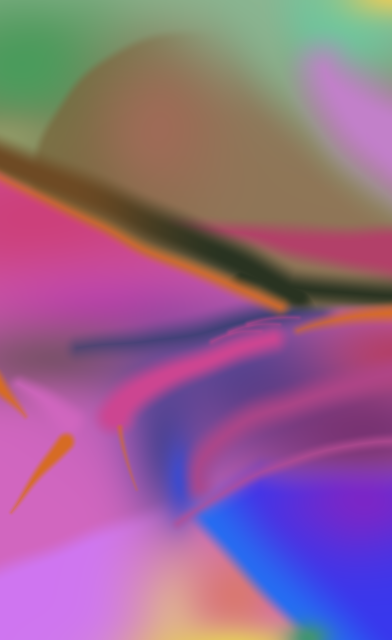
This background is drawn by a Shadertoy shader. Its source:

```glsl
const vec3 PINK = vec3(.80, .27, .57);
const vec3 ORCHID = vec3(.82, .40, .75);
const vec3 VIOLET = vec3(.81, .46, .94);
const vec3 CRIMSON = vec3(.70, .25, .41);
const vec3 ORANGE = vec3(.84, .42, .14);
const vec3 YELLOW = vec3(.90, .80, .36);
const vec3 BROWN = vec3(.56, .46, .34);
const vec3 OLIVE = vec3(.46, .40, .23);
const vec3 GREEN = vec3(.29, .61, .36);
const vec3 SAGE = vec3(.56, .70, .56);
const vec3 MINT = vec3(.43, .77, .62);
const vec3 LILAC = vec3(.76, .50, .79);
const vec3 MAUVE = vec3(.50, .32, .42);
const vec3 INDIGO = vec3(.31, .27, .58);
const vec3 PLUM = vec3(.47, .20, .45);
const vec3 BLUE = vec3(.22, .22, .93);
const vec3 AZURE = vec3(.14, .43, .95);
const vec3 DUSK = vec3(.19, .24, .43);

float hash(vec2 p) {
    return fract(sin(dot(p, vec2(127.1, 311.7))) * 43758.5);
}

float noise(vec2 p) {
    vec2 i = floor(p), f = fract(p);
    f = f * f * (3. - 2. * f);
    return mix(mix(hash(i), hash(i + vec2(1, 0)), f.x),
               mix(hash(i + vec2(0, 1)), hash(i + vec2(1, 1)), f.x), f.y);
}

// Soft elliptical patch of colour
vec3 glow(vec3 base, vec2 p, vec2 centre, vec2 radius, vec3 tint) {
    vec2 d = (p - centre) / radius;
    return mix(base, tint, exp(-dot(d, d)));
}

// Tapered stroke along a quadratic curve; widths = start, end, blur
float ribbon(vec2 p, vec2 a, vec2 b, vec2 c, vec3 widths) {
    float d = 1e3;
    vec2 from = a;
    for (int i = 1; i <= 14; i++) {
        float t = float(i) / 14.;
        vec2 to = mix(mix(a, b, t), mix(b, c, t), t), v = to - from;
        float h = clamp(dot(p - from, v) / dot(v, v), 0., 1.);
        float w = mix(widths.x, widths.y, t + (h - 1.) / 14.);
        d = min(d, length(p - from - v * h) - w);
        from = to;
    }
    return 1. - smoothstep(-widths.z, widths.z, d);
}

vec3 upperField(vec2 p) {
    vec3 col = mix(BROWN, SAGE, smoothstep(.80, 1.02, p.y));
    col = glow(col, p, vec2(.04, .90), vec2(.17, .12), GREEN);
    col = glow(col, p, vec2(0, .78), vec2(.10, .04), vec3(.56, .60, .40));
    col = glow(col, p, vec2(.54, .97), vec2(.14, .12), MINT);
    // Translucent fan with a curved left edge
    float fan = smoothstep(.27, .25, length(p - vec2(.31, .69)));
    col = mix(col, OLIVE, .75 * fan * smoothstep(.36, .14, p.x));
    col = glow(col, p, vec2(.25, .80), vec2(.10, .12), vec3(.62, .42, .34));
    // Lilac sheet with a green rim
    col = mix(col, SAGE, .7 * ribbon(p, vec2(.41, 1), vec2(.42, .83), vec2(.64, .67), vec3(.03, .01, .05)));
    col = mix(col, LILAC, ribbon(p, vec2(.51, .89), vec2(.53, .83), vec2(.66, .76), vec3(.03, .075, .045)));
    col = glow(col, p, vec2(.62, 1.01), vec2(.08, .04), YELLOW);
    // Red wedge, then the dark diagonal fold
    col = mix(col, CRIMSON, ribbon(p, vec2(.27, .65), vec2(.45, .625), vec2(.65, .60), vec3(0, .038, .018)));
    vec3 shade = mix(vec3(.43, .29, .14), vec3(.16, .20, .13), smoothstep(.10, .36, p.x));
    float fold = ribbon(p, vec2(-.03, .76), vec2(.25, .655), vec2(.47, .54), vec3(.024, .024, .020));
    fold = max(fold, ribbon(p, vec2(.38, .57), vec2(.50, .54), vec2(.66, .54), vec3(.018, .016, .020)));
    return mix(col, shade, fold);
}

vec3 lowerField(vec2 p) {
    vec3 col = ORCHID;
    col = glow(col, p, vec2(.06, .66), vec2(.36, .14), vec3(.80, .25, .48));
    col = glow(col, p, vec2(.16, .52), vec2(.17, .06), vec3(.75, .26, .67));
    col = glow(col, p, vec2(.08, .44), vec2(.18, .06), MAUVE);
    col = glow(col, p, vec2(.40, .40), vec2(.19, .11), INDIGO);
    col = glow(col, p, vec2(.26, .31), vec2(.06, .13), INDIGO);
    col = glow(col, p, vec2(.57, .33), vec2(.20, .10), PLUM);
    col = glow(col, p, vec2(.62, .45), vec2(.11, .06), CRIMSON);
    // Warm floor and violet sheet
    float sheet = smoothstep(.02, -.02, p.y - .11 - .37 * p.x);
    col = mix(col, VIOLET, sheet * smoothstep(.31, .14, p.x));
    col = glow(col, p, vec2(.28, .04), vec2(.08, .10), vec3(.87, .69, .60));
    col = glow(col, p, vec2(.37, .07), vec2(.07, .07), vec3(.85, .47, .45));
    col = glow(col, p, vec2(.36, -.01), vec2(.14, .035), YELLOW);
    // Blue corner bounded by a diagonal and a rising top edge
    float diagonal = p.y - .186 + 1.08 * (p.x - .306);
    float top = min(.20 + .6 * (p.x - .306), .26);
    vec3 deep = mix(AZURE, BLUE, smoothstep(.02, .16, diagonal));
    deep = glow(deep, p, vec2(.57, .22), vec2(.13, .09), vec3(.48, .15, .78));
    col = mix(col, deep, smoothstep(-.018, .025, diagonal) * smoothstep(.035, -.035, p.y - top));
    col = glow(col, p, vec2(.283, .25), vec2(.025, .06), vec3(.24, .29, .80));
    col = glow(col, p, vec2(.48, 0), vec2(.035, .025), vec3(.25, .58, .45));
    // Flowing ribbons
    col = mix(col, DUSK, .95 * ribbon(p, vec2(.12, .455), vec2(.27, .465), vec2(.50, .525), vec3(.004, .018, .024)));
    col = mix(col, PINK, ribbon(p, vec2(.18, .35), vec2(.20, .41), vec2(.43, .468), vec3(.026, .015, .017)));
    col = mix(col, vec3(.69, .27, .53), .9 * ribbon(p, vec2(.312, .24), vec2(.29, .34), vec2(.62, .42), vec3(.014, .018, .020)));
    col = mix(col, vec3(.72, .30, .58), .85 * ribbon(p, vec2(.28, .18), vec2(.46, .32), vec2(.64, .31), vec3(.004, .006, .011)));
    for (int i = 0; i < 3; i++) {
        vec2 q = p - vec2(.03, .012) * float(i);
        col = mix(col, PINK, .6 * ribbon(q, vec2(.33, .468), vec2(.37, .483), vec2(.41, .48), vec3(.003, .001, .006)));
    }
    // Bright slivers on the left
    col = mix(col, ORCHID, .9 * ribbon(p, vec2(.03, .40), vec2(.07, .37), vec2(.11, .34), vec3(.006, .018, .014)));
    col = mix(col, ORANGE, ribbon(p, vec2(-.01, .41), vec2(.01, .39), vec2(.04, .35), vec3(.014, 0, .008)));
    col = mix(col, ORANGE, ribbon(p, vec2(.015, .20), vec2(.06, .26), vec2(.105, .31), vec3(0, .013, .007)));
    return mix(col, ORANGE, .7 * ribbon(p, vec2(.188, .33), vec2(.195, .28), vec2(.212, .235), vec3(.003, 0, .005)));
}

void mainImage(out vec4 fragColor, in vec2 fragCoord) {
    vec2 p = fragCoord / iResolution.xy * vec2(.614, 1);
    // Gentle silk-like warp
    p += .008 * (vec2(noise(p * 13.), noise(p * 13. + 40.)) - .5);
    float seam = max(.724 - .458 * p.x - .2 * p.x * (.443 - p.x), .52);
    vec3 col = mix(lowerField(p), upperField(p), smoothstep(-.012, .012, p.y - seam));
    // Orange light along the seam
    col = mix(col, ORANGE, ribbon(p, vec2(-.02, .731), vec2(.22, .61), vec2(.44, .522), vec3(.002, .008, .015)));
    col = mix(col, ORANGE, ribbon(p, vec2(.47, .482), vec2(.53, .512), vec2(.64, .515), vec3(.001, .011, .013)));
    fragColor = vec4(clamp(col, 0., 1.), 1);
}
```
